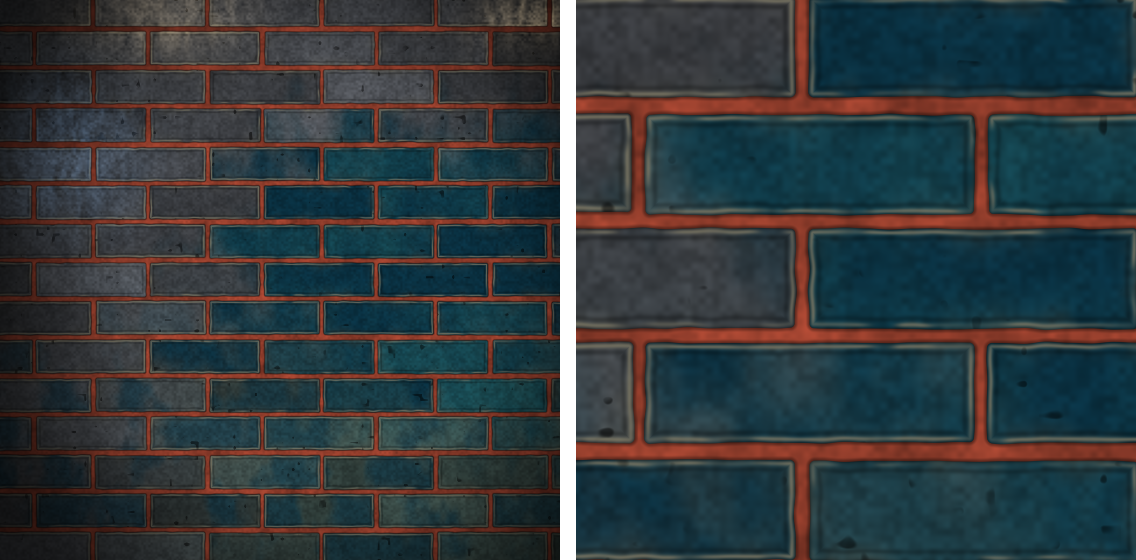
Left, the full canvas; right, a detail of the centre.
A Shadertoy shader for this texture:

```glsl
#define REPEATS vec2(4.91, 14.53)
#define ORIGIN vec2(0.181, 0.224)
#define ROW_SHIFT 0.519
#define JOINT vec2(0.0078, 0.0092)
#define CORNER 0.003
#define WOBBLE 0.0016
#define RIM 0.75
#define GRAIN 0.42
#define VIGNETTE 0.72

const vec3 MORTAR = vec3(0.57, 0.24, 0.17);
const vec3 DEEP_TEAL = vec3(0.035, 0.185, 0.25);
const vec3 TEAL = vec3(0.10, 0.30, 0.33);
const vec3 SLATE = vec3(0.28, 0.29, 0.31);
const vec3 SAGE = vec3(0.26, 0.34, 0.32);
const vec3 PALE = vec3(0.50, 0.48, 0.40);
const vec3 COOL_SHEEN = vec3(0.15, 0.22, 0.30);
const vec3 WARM_SHEEN = vec3(0.38, 0.33, 0.25);

float hash(vec2 p) {
    return fract(sin(dot(p, vec2(127.1, 311.7))) * 43758.5453);
}

float noise(vec2 p) {
    vec2 i = floor(p), f = fract(p);
    f = f * f * (3.0 - 2.0 * f);
    return mix(mix(hash(i), hash(i + vec2(1, 0)), f.x),
               mix(hash(i + vec2(0, 1)), hash(i + vec2(1, 1)), f.x), f.y);
}

float fbm(vec2 p) {
    float sum = 0.0, amp = 0.5;
    for (int i = 0; i < 4; i++) {
        sum += amp * noise(p);
        p = p * 2.03 + 17.3;
        amp *= 0.5;
    }
    return sum / 0.9375;
}

float roundBox(vec2 p, vec2 halfSize, float r) {
    vec2 q = abs(p) - halfSize + r;
    return length(max(q, 0.0)) + min(max(q.x, q.y), 0.0) - r;
}

// Soft elliptical spot
float spot(vec2 p, vec2 center, vec2 radius) {
    vec2 q = (p - center) / radius;
    return exp(-dot(q, q));
}

// Glaze colour, drifting over the wall and shifting from brick to brick
vec3 glaze(vec2 p, vec2 center, vec2 id) {
    float tone = hash(id + 3.1), jitter = hash(id + 8.7);
    vec2 at = mix(p, center, 0.5);
    float cloud = fbm(p * vec2(16.0, 9.0) + id * 5.3);
    float reach = length((at - vec2(0.75, 0.53)) / vec2(0.40, 0.30));
    reach += (cloud - 0.5) * 0.7 + (jitter - 0.5) * 0.35;
    float teal = 1.0 - smoothstep(0.65, 1.15, reach);
    float low = smoothstep(0.55, 0.25, at.y);
    vec3 matte = mix(SLATE, SAGE, low * smoothstep(0.1, 0.6, at.x));
    matte *= 0.72 + 0.4 * tone + 0.35 * (cloud - 0.5);
    matte = mix(matte, DEEP_TEAL, 0.65 * low * smoothstep(0.45, 0.7, cloud + 0.3 * (jitter - 0.5)));
    vec3 glossy = mix(DEEP_TEAL, TEAL, clamp(low * 0.6 + (tone - 0.4) * 0.8 + cloud - 0.5, 0.0, 1.0));
    return mix(matte, glossy, teal);
}

void mainImage(out vec4 fragColor, in vec2 fragCoord) {
    vec2 p = fragCoord / iResolution.y;
    float px = 1.0 / iResolution.y;

    // Running bond layout
    vec2 grid = p * REPEATS + ORIGIN;
    float odd = mod(floor(grid.y), 2.0);
    grid.x += ROW_SHIFT * odd;
    vec2 id = floor(grid), cell = 1.0 / REPEATS;
    vec2 center = (id + 0.5 - vec2(ROW_SHIFT * odd, 0.0) - ORIGIN) * cell;
    vec2 slip = (vec2(hash(id), hash(id + 5.5)) - 0.5) * 0.0022;
    float d = roundBox(p - center - slip, 0.5 * (cell - JOINT), CORNER);
    d += (noise(p * 75.0) - 0.5) * WOBBLE;
    float depth = max(-d, 0.0);
    float brickMask = smoothstep(0.7 * px, -0.7 * px, d);

    // Surface grain, pits and worn edges
    float grain = noise(p * 240.0) * 0.6 + noise(p * 115.0 + 9.0) * 0.4 - 0.5;
    float wear = fbm(p * 28.0 + id * 2.7);
    vec3 brick = glaze(p, center, id) * (1.0 + GRAIN * grain);
    float thin = exp(-depth / 0.007) * smoothstep(0.35, 0.75, wear);
    brick = mix(brick, PALE, 0.38 * thin);
    brick *= 1.0 - 0.25 * spot(vec2(depth), vec2(0.0058), vec2(0.0025));
    float rim = exp(-pow((depth - 0.0022) / 0.0014, 2.0));
    rim *= smoothstep(0.25, 0.7, noise(p * 60.0 + 4.0) * 0.6 + hash(id + 1.9) * 0.4);
    brick = mix(brick, PALE, RIM * rim);
    brick *= 1.0 - 0.5 * smoothstep(0.83, 0.93, noise(p * 105.0 + 31.0)) * smoothstep(0.5, 0.65, wear);
    brick *= 1.0 - 0.45 * exp(-depth / 0.0009);

    // Mortar, shaded where it meets the brick
    vec3 mortar = MORTAR * (0.86 + 0.3 * noise(p * 38.0) + 0.3 * grain);
    mortar *= mix(0.62, 1.0, smoothstep(0.0, 0.0028, d));
    vec3 color = mix(mortar, brick, brickMask);

    // Dim borders, then light caught by the glossy faces
    float edge = length((p - vec2(0.56, 0.5)) * vec2(1.1, 0.9));
    color *= 1.0 - VIGNETTE * smoothstep(0.3, 0.72, edge);
    float ripple = noise(vec2(p.x * 85.0 + 2.0 * noise(p * 25.0), p.y * 16.0));
    float gloss = brickMask * (0.35 + 0.65 * hash(id + 6.2)) * (0.35 + 0.9 * ripple + 0.8 * grain);
    float warm = spot(p, vec2(0.30, 0.97), vec2(0.13, 0.07)) + spot(p, vec2(0.94, 0.96), vec2(0.09, 0.05));
    float cool = spot(p, vec2(0.14, 0.73), vec2(0.11, 0.12));
    color += max(gloss, 0.0) * (WARM_SHEEN * warm + COOL_SHEEN * cool);

    fragColor = vec4(clamp(color, 0.0, 1.0), 1.0);
}
```
